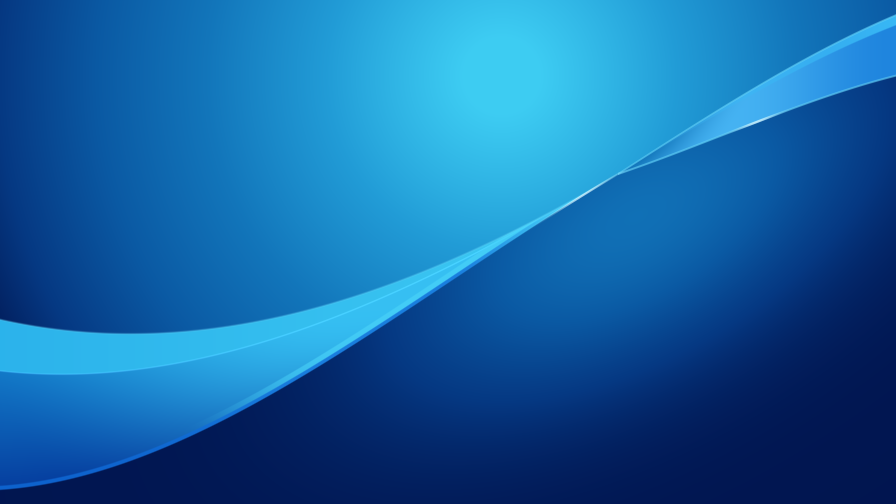
Reproduce this background procedurally as a WebGL 2 fragment shader.

```glsl
#version 300 es
precision highp float;
uniform vec2 u_resolution;
out vec4 fragColor;

// Cubic through two knots, each given as (x, height, slope)
float curve(float x, vec3 a, vec3 b) {
  float w = b.x - a.x;
  float t = (x - a.x) / w;
  float s = t * t * (3.0 - 2.0 * t);
  float r = 1.0 - t;
  return mix(a.y, b.y, s) + w * t * r * (r * a.z - t * b.z);
}

// Navy to cyan ramp, k in 0..1
vec3 ramp(float k) {
  k = clamp(k, 0.0, 1.0) * 5.0;
  vec3 c = mix(vec3(0.0, 0.06, 0.28), vec3(0.02, 0.22, 0.51), clamp(k, 0.0, 1.0));
  c = mix(c, vec3(0.04, 0.35, 0.64), clamp(k - 1.0, 0.0, 1.0));
  c = mix(c, vec3(0.07, 0.46, 0.73), clamp(k - 2.0, 0.0, 1.0));
  c = mix(c, vec3(0.13, 0.61, 0.84), clamp(k - 3.0, 0.0, 1.0));
  return mix(c, vec3(0.24, 0.80, 0.95), clamp(k - 4.0, 0.0, 1.0));
}

// Soft coverage above an edge
float above(float d, float px) {
  return smoothstep(-px, px, d);
}

// Thin line around an edge
float line(float d, float width, float px) {
  return 1.0 - smoothstep(width, width + 1.5 * px, abs(d));
}

void main() {
  vec2 p = gl_FragCoord.xy / u_resolution;
  float aspect = u_resolution.x / u_resolution.y;
  float px = 1.0 / u_resolution.y;

  // Ribbon edges, twisting at the fold
  vec3 fold = vec3(0.69, 0.655, 1.05);
  bool left = p.x < fold.x;
  float top = left ? curve(p.x, vec3(0.0, 0.366, -0.40), fold)
                   : curve(p.x, vec3(fold.xy, 1.15), vec3(1.0, 0.970, 0.75));
  float bottom = left ? curve(p.x, vec3(0.0, 0.028, 0.12), fold)
                      : curve(p.x, vec3(fold.xy, 0.60), vec3(1.0, 0.850, 0.45));
  float crease = curve(p.x, vec3(0.0, 0.264, -0.20), fold);
  float dTop = p.y - top;
  float dBottom = p.y - bottom;
  float dCrease = p.y - crease;

  // Upper backdrop with a round glow
  float d = length((p - vec2(0.56, 0.85)) * vec2(aspect, 1.0));
  vec3 sky = ramp(1.05 - 0.65 * d - 0.2 * d * d);

  // Lower field with a slanted glow
  vec2 q = (p - vec2(0.71, 0.57)) * vec2(aspect, 1.0);
  q = vec2(dot(q, vec2(0.87, 0.50)), dot(q, vec2(-0.50, 0.87)));
  vec3 field = ramp(0.03 + 0.53 * exp(-q.x * q.x / 0.27 - q.y * q.y / 0.07));

  vec3 ribbon;
  if (left) {
    // Shaded body below the crease, flat cyan above it
    float t = clamp(dBottom / max(crease - bottom, 0.001), 0.0, 1.0);
    vec3 body = mix(vec3(0.02, 0.24, 0.62), vec3(0.07, 0.47, 0.78), t);
    body = mix(body, vec3(0.21, 0.75, 0.95), smoothstep(0.05, 0.48, p.x + 0.08 * t));
    vec3 sheet = mix(vec3(0.17, 0.70, 0.92), vec3(0.24, 0.79, 0.95), p.x / fold.x);
    ribbon = mix(body, sheet, above(dCrease, px));
    ribbon += 0.07 * line(dCrease, 0.0, px);
    // Bright strip and blue rim along the lower edge
    float strip = above(0.020 - dBottom, px) * smoothstep(0.20, 0.38, p.x);
    ribbon = mix(ribbon, vec3(0.28, 0.82, 0.97), 0.7 * strip);
    float rim = above(0.008 - dBottom, px) * (1.0 - smoothstep(0.50, 0.64, p.x));
    ribbon = mix(ribbon, vec3(0.06, 0.42, 0.85), 0.8 * rim);
  } else {
    // Back of the ribbon, dark at the fold and brightest past it
    float u = (p.x - fold.x) / (1.0 - fold.x);
    float t = clamp(dBottom / max(top - bottom, 0.001), 0.0, 1.0);
    ribbon = mix(vec3(0.07, 0.46, 0.73), vec3(0.27, 0.70, 0.95), smoothstep(0.0, 0.45, u + 0.1 * (0.5 - t)));
    ribbon = mix(ribbon, vec3(0.12, 0.52, 0.87), smoothstep(0.40, 1.0, u));
    ribbon = mix(ribbon, vec3(0.22, 0.72, 0.96), above(dTop + 0.020 * u, px) * u);
  }

  vec3 color = mix(field, ribbon, above(dBottom, px));
  color = mix(color, sky, above(dTop, px));

  // Edge highlights with small white glints
  float glint = exp(-pow((p.x - 0.65) / 0.03, 2.0)) + exp(-pow((p.x - 0.845) / 0.02, 2.0));
  float shine = left ? 0.25 : 0.55;
  color = mix(color, vec3(0.40, 0.84, 0.98), shine * line(dTop, 0.0005, px));
  color = mix(color, vec3(0.40, 0.84, 0.98), (left ? 0.0 : 0.6) * line(dBottom, 0.0005, px));
  color = mix(color, vec3(0.90, 0.98, 1.0), 0.7 * glint * line(dBottom, 0.001, px));

  fragColor = vec4(color, 1.0);
}
```
